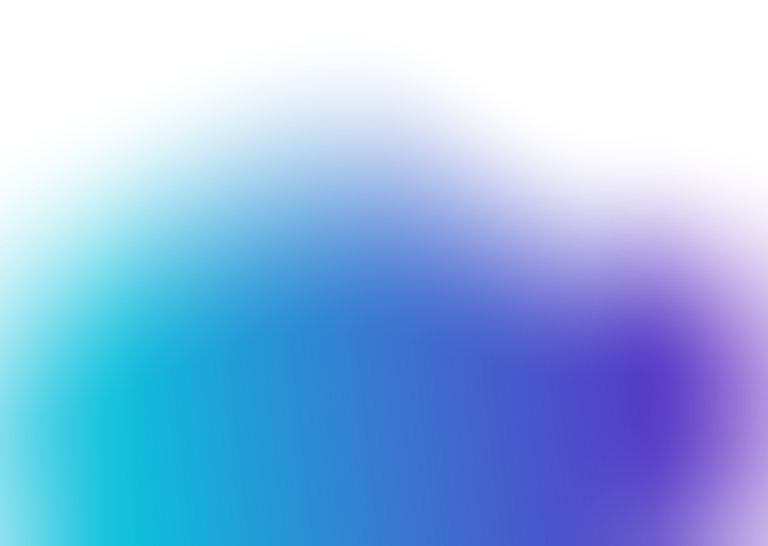
This background is drawn by a Shadertoy shader. Its source:

```glsl
// A soft cloud of colour on white: cyan at the left, blue in the middle and
// violet at the right. A horizontal colour ramp is blended over white by a
// coverage made of a wavy, blurred top edge and faded sides.

// Saturated colour along the cloud, from left to right
vec3 cloudColor(float x) {
    vec3 color = mix(vec3(0.05, 0.75, 0.86), vec3(0.14, 0.60, 0.84),
                     clamp((x - 0.15) / 0.18, 0.0, 1.0));
    color = mix(color, vec3(0.23, 0.46, 0.82), clamp((x - 0.33) / 0.18, 0.0, 1.0));
    color = mix(color, vec3(0.33, 0.24, 0.78), clamp((x - 0.51) / 0.32, 0.0, 1.0));
    return mix(color, vec3(0.47, 0.27, 0.79), smoothstep(0.82, 1.0, x));
}

// Height at which the cloud is half transparent
float topEdge(float x) {
    float hill = mix(0.43, 0.66, smoothstep(-0.12, 0.44, x));
    return hill - 0.135 * smoothstep(0.47, 0.78, x)
                - 0.03 * smoothstep(0.85, 1.0, x);
}

float cloudCoverage(vec2 p) {
    // Blurred top, a little tighter over the violet part
    float blur = mix(0.29, 0.23, smoothstep(0.5, 0.85, p.x));
    float edge = topEdge(p.x);
    float top = 1.0 - smoothstep(edge - blur, edge + blur, p.y);

    // Faded sides and lower corners
    float left = smoothstep(-0.22, 0.20, p.x);
    float right = 1.0 - smoothstep(0.84, 1.2, p.x);
    float corners = 0.3 * smoothstep(0.7, 1.0, p.x)
                  + 0.12 * (1.0 - smoothstep(0.0, 0.15, p.x));
    float bottom = 1.0 - corners * exp(-60.0 * p.y * p.y);

    return top * left * right * bottom;
}

void mainImage(out vec4 fragColor, in vec2 fragCoord) {
    vec2 uv = fragCoord / iResolution.xy;

    // The ramp leans slightly, so the upper part is bluer
    vec3 cloud = cloudColor(uv.x + 0.08 * (uv.y - 0.3));
    fragColor = vec4(mix(vec3(1.0), cloud, cloudCoverage(uv)), 1.0);
}
```
